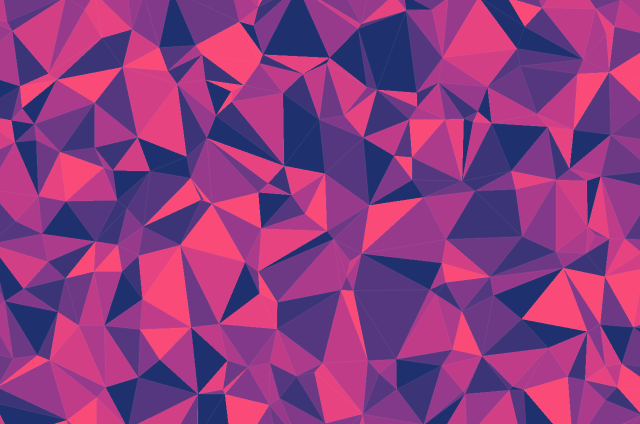
Write a Shadertoy shader that draws this background.

```glsl
// Mosaic of flat random triangles (Delaunay mesh) in a navy - purple - coral ramp.

#define ROWS 11.6          // mesh points per canvas height
#define SPREAD 1.9         // scatter of each point, in cells
#define SHADES 11.0        // number of flat colours
#define SEAM_WIDTH 0.002   // hairline half width, in canvas heights
#define SEAM_LIGHT 0.10    // hairline strength
#define SEED vec2(37.0, 14.0)
#define REACH 4            // cells searched on each side
#define SIDE (2 * REACH + 1)
#define COUNT (SIDE * SIDE)
#define MAX_PIVOTS 28
#define SAMPLES 2          // antialiasing samples per axis

float hash(vec2 n) {
    return fract(sin(dot(n, vec2(127.1, 311.7))) * 43758.5453);
}

float cross2(vec2 a, vec2 b) {
    return a.x * b.y - a.y * b.x;
}

// Mesh point of a cell: xy = position relative to the base cell, z = random tag
vec3 meshPoint(vec2 offset, vec2 base) {
    vec2 cell = base + offset;
    vec2 jitter = vec2(hash(cell), hash(cell + 53.7)) - 0.5;
    return vec3(offset + 0.5 + SPREAD * jitter, hash(cell + 91.3));
}

// Signed distances from p to the three edges of a counterclockwise triangle
vec3 edgeDistances(vec3 a, vec3 b, vec3 c, vec2 p) {
    vec2 ab = b.xy - a.xy, bc = c.xy - b.xy, ca = a.xy - c.xy;
    return vec3(cross2(ab, p - a.xy) / max(length(ab), 1e-5),
                cross2(bc, p - b.xy) / max(length(bc), 1e-5),
                cross2(ca, p - c.xy) / max(length(ca), 1e-5));
}

// Shrinks a large triangle around p until its circumcircle holds no point
void findTriangle(vec3 points[COUNT], vec2 p, out vec3 a, out vec3 b, out vec3 c) {
    a = vec3(p + vec2(-35.0, -20.0), 0.0);
    b = vec3(p + vec2(35.0, -20.0), 0.0);
    c = vec3(p + vec2(0.0, 40.0), 0.0);
    for (int k = 0; k < MAX_PIVOTS; k++) {
        // Plane through the corners lifted onto a paraboloid centred at p
        vec2 pa = a.xy - p, pb = b.xy - p, pc = c.xy - p;
        vec2 u = pb - pa, v = pc - pa;
        float du = dot(pb, pb) - dot(pa, pa);
        float dv = dot(pc, pc) - dot(pa, pa);
        vec2 slope = vec2(du * v.y - dv * u.y, dv * u.x - du * v.x)
                   / max(cross2(u, v), 1e-6);
        float level = dot(pa, pa) - dot(slope, pa);

        // Point lying deepest below that plane
        float lowest = -1e-4;
        vec3 d = vec3(0.0);
        bool found = false;
        for (int i = 0; i < COUNT; i++) {
            vec2 q = points[i].xy - p;
            float height = dot(q, q - slope) - level;
            if (height < lowest) {
                lowest = height;
                d = points[i];
                found = true;
            }
        }
        if (!found) break;

        // Swap in the point for the corner that keeps p inside
        vec2 pd = d.xy - p;
        float sa = cross2(pa, pd), sb = cross2(pb, pd), sc = cross2(pc, pd);
        if (sa <= 0.0 && sb >= 0.0) c = d;
        else if (sb <= 0.0 && sc >= 0.0) a = d;
        else b = d;
    }
}

// Smooth ramp from navy through purple to coral
vec3 ramp(float t) {
    return vec3(0.12, 0.19, 0.43)
         + t * (vec3(1.15, 0.20, 0.43)
         + t * (vec3(-0.50, -0.40, -0.40)
         + t * vec3(0.21, 0.30, 0.01)));
}

void mainImage(out vec4 fragColor, in vec2 fragCoord) {
    float scale = ROWS / iResolution.y;
    vec2 position = fragCoord * scale + SEED;
    vec2 base = floor(position);

    // Mesh points around this pixel
    vec3 points[COUNT];
    for (int i = 0; i < COUNT; i++)
        points[i] = meshPoint(vec2(i % SIDE - REACH, i / SIDE - REACH), base);

    vec3 a = vec3(0.0), b = a, c = a, color = a;
    for (int s = 0; s < SAMPLES * SAMPLES; s++) {
        vec2 shift = (vec2(s % SAMPLES, s / SAMPLES) + 0.5) / float(SAMPLES) - 0.5;
        vec2 p = position - base + shift * scale;

        // Reuse the last triangle while the sample stays inside it
        vec3 edges = edgeDistances(a, b, c, p);
        if (s == 0 || min(edges.x, min(edges.y, edges.z)) < 0.0) {
            findTriangle(points, p, a, b, c);
            edges = edgeDistances(a, b, c, p);
        }

        // Flat shade plus a faint light seam
        float shade = floor(fract(a.z + b.z + c.z) * SHADES) / (SHADES - 1.0);
        float gap = min(edges.x, min(edges.y, edges.z));
        float seam = 1.0 - smoothstep(0.0, SEAM_WIDTH * ROWS, gap);
        color += mix(ramp(shade), vec3(0.80, 0.60, 0.72), seam * SEAM_LIGHT);
    }
    fragColor = vec4(color / float(SAMPLES * SAMPLES), 1.0);
}
```
